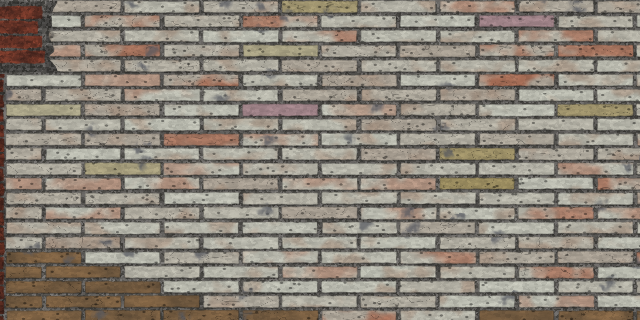
Write a Shadertoy shader that draws this texture.

```glsl
// Weathered wall of long pale bricks in grey mortar, with ochre and red bricks at the left corners.

float hash(vec2 p) {
    vec3 q = fract(p.xyx * 0.1031);
    q += dot(q, q.yzx + 33.33);
    return fract((q.x + q.y) * q.z);
}

// Cellular noise: distance to the nearest point, and that cell's random value
vec2 cellular(vec2 p) {
    vec2 base = floor(p), best = vec2(9.0, 0.0);
    for (int j = -1; j <= 1; j++)
    for (int i = -1; i <= 1; i++) {
        vec2 cell = base + vec2(i, j);
        float d = length(cell + vec2(hash(cell), hash(cell + 57.0)) - p);
        if (d < best.x) best = vec2(d, hash(cell + 113.0));
    }
    return best;
}

// Layered, rotated sines, about -1 to 1
float waves(vec2 p) {
    float sum = 0.0, amp = 0.5;
    for (int i = 0; i < 4; i++) {
        p = mat2(0.8, 0.6, -0.6, 0.8) * p * 1.7 + 1.3;
        sum += amp * sin(p.x + 1.5 * sin(p.y));
        amp *= 0.6;
    }
    return sum;
}

float roundedBox(vec2 p, vec2 halfSize, float radius) {
    vec2 q = abs(p) - halfSize + radius;
    return length(max(q, 0.0)) + min(max(q.x, q.y), 0.0) - radius;
}

// Face colour of one brick, with fired stains, pits and scratches
vec3 brickFace(vec2 p, vec2 id, float centreX) {
    float kind = hash(id + 3.0), tone = hash(id + 19.0);
    vec3 face = mix(vec3(0.73, 0.735, 0.69), vec3(0.65, 0.61, 0.56), tone * tone);
    float patches = waves(p * vec2(11.0, 16.0) + kind * 40.0);

    // Salmon, yellow and mauve bricks
    if (kind > 0.79) face = mix(face, vec3(0.64, 0.42, 0.33), smoothstep(-0.7, 0.5, patches) * (0.4 + 0.6 * tone));
    else if (kind > 0.74) face = mix(face, vec3(0.59, 0.53, 0.33), 0.35 + 0.5 * tone);
    else if (kind > 0.73) face = vec3(0.62, 0.51, 0.53);
    else face = mix(face, vec3(0.63, 0.54, 0.47), 0.6 * smoothstep(0.1, 0.9, patches));

    // Ochre steps in the lower left, and along the bottom course
    bool stepped = id.y > 16.5 && centreX < 0.27 + 0.123 * (id.y - 17.0);
    bool bottom = id.y > 20.5 && (centreX < 1.0 || centreX > 1.5);
    if (stepped || bottom) face = mix(vec3(0.53, 0.41, 0.28), vec3(0.40, 0.32, 0.23), 0.5 + 0.5 * patches);

    // Grain, pits, scratches and soot
    vec2 grain = cellular(p * vec2(95.0, 140.0));
    face *= 0.93 + 0.12 * grain.y;
    face *= 1.0 + 0.06 * waves(p * vec2(30.0, 90.0));
    vec2 pit = cellular(p * vec2(38.0, 55.0));
    face *= 1.0 - 0.4 * step(0.8, pit.y) * smoothstep(0.28, 0.1, pit.x);
    float scratch = abs(waves(p * vec2(13.0, 34.0) + id * 5.0));
    face *= 1.0 - 0.25 * smoothstep(0.05, 0.0, scratch) * step(0.6, tone);
    vec2 soot = cellular(p * vec2(9.0, 12.0) + 0.15 * waves(p * 40.0));
    return mix(face, vec3(0.33, 0.34, 0.37), 0.7 * step(0.82, soot.y) * smoothstep(0.28, 0.05, soot.x));
}

void mainImage(out vec4 fragColor, in vec2 fragCoord) {
    vec2 p = fragCoord / iResolution.y;
    float aa = 0.8 / iResolution.y;
    float depth = 1.0 - p.y;

    // Running bond: about 8.1 bricks across and 21.7 courses down
    vec2 pitch = vec2(0.2464, 0.0461);
    float row = floor((depth + 0.0023) / pitch.y);
    float shift = 0.5 * mod(row, 2.0);
    float u = (p.x - 0.383) / pitch.x + shift;
    vec2 id = vec2(floor(u), row);
    float centreX = 0.383 + (id.x + 0.5 - shift) * pitch.x;
    vec2 local = p - vec2(centreX, 1.0 + 0.0023 - (row + 0.5) * pitch.y);
    local += 0.0025 * (vec2(hash(id + 5.0), hash(id + 8.0)) - 0.5);

    // Mortar with grit, shaded below the bricks
    float grit = cellular(p * 150.0).y;
    vec3 color = mix(vec3(0.24, 0.235, 0.22), vec3(0.45, 0.44, 0.43), grit);
    color *= 1.0 + 0.12 * waves(p * 14.0);
    vec2 halfSize = vec2(0.1182, 0.0186) - vec2(0.002, 0.001) * hash(id + 31.0);
    float wobble = 0.0011 * waves(p * 70.0) + 0.0008 * waves(p * 19.0);
    float shadow = roundedBox(local + vec2(-0.001, 0.003), halfSize, 0.004);
    color *= 1.0 - 0.25 * smoothstep(0.002, -0.001, shadow);

    // Pale wall, cut off at the ragged left margin
    float margin = depth < 0.23 ? 0.17 + 0.018 * waves(p * 22.0) : 0.018;
    float brick = max(roundedBox(local, halfSize, 0.004) + wobble, margin - p.x);
    vec3 face = brickFace(p, id, centreX);
    face *= 1.0 - 0.18 * smoothstep(-0.004, 0.0, brick);
    color = mix(color, face, smoothstep(aa, -aa, brick));

    // Older red bricks: a block in the top corner and a thin strip below
    float redRow = floor((depth - 0.016) / pitch.y);
    float redY = depth - 0.016 - (redRow + 0.5) * pitch.y;
    float redWidth = depth < 0.2 ? 0.115 + 0.03 * hash(vec2(redRow, 4.0)) : 0.012;
    float red = roundedBox(vec2(p.x, redY), vec2(redWidth, 0.0195), 0.003) + 2.0 * wobble;
    if (redRow < 0.0 || (depth > 0.2 && depth < 0.23)) red = 1.0;
    vec3 redFace = mix(vec3(0.30, 0.16, 0.13), vec3(0.52, 0.25, 0.18), 0.5 + 0.5 * waves(p * vec2(25.0, 60.0)));
    redFace *= (depth < 0.2 ? 0.8 : 0.6) + 0.3 * grit;
    color = mix(color, redFace, smoothstep(aa, -aa, red));

    fragColor = vec4(color, 1.0);
}
```
